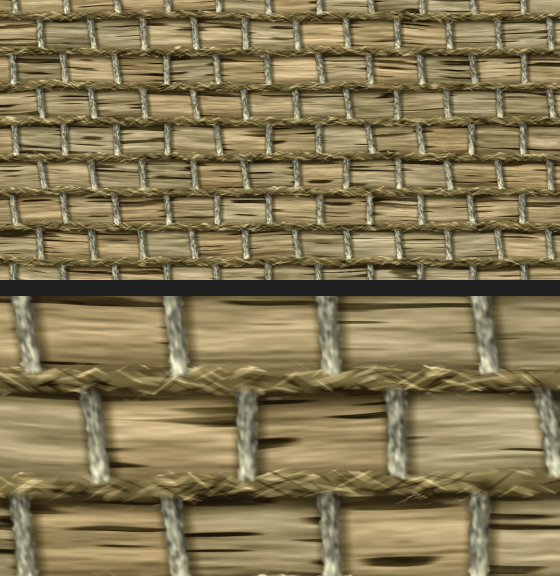
Top: the whole. Bottom: its middle third, enlarged.
Give the GLSL for this texture, as a Shadertoy shader.

```glsl
// Woven straw matting: 8 rows of split reed bundles, bound by 11 pale cord ties
// per row in staggered order, with shaggy fibre ropes running between the rows.
// Stretched value noise makes the reeds; rotated copies of it make the loose fibres.

float hash(vec2 p) {
    vec3 h = fract(vec3(p.xyx) * 0.1031);
    h += dot(h, h.yzx + 33.33);
    return fract((h.x + h.y) * h.z);
}

float noise(vec2 p) {
    vec2 i = floor(p), f = fract(p);
    f = f * f * (3.0 - 2.0 * f);
    return mix(mix(hash(i), hash(i + vec2(1, 0)), f.x),
               mix(hash(i + vec2(0, 1)), hash(i + vec2(1, 1)), f.x), f.y);
}

// Dry straw ramp, from deep gaps to sunlit reed
vec3 strawColor(float tone) {
    tone = clamp(tone, 0.0, 1.1);
    return mix(vec3(0.11, 0.08, 0.04), vec3(0.86, 0.78, 0.62),
               vec3(tone, tone, pow(tone, 1.2)));
}

// Light minus dark strands of crossing, nearly horizontal fibres
float looseFibres(vec2 p) {
    float sum = 0.0;
    for (int i = 0; i < 4; i++) {
        float a = (float(i) - 1.5) * 0.32;
        vec2 r = mat2(cos(a), -sin(a), sin(a), cos(a)) * p;
        r.y += 0.12 * noise(r * 1.7 + float(i) * 9.0);
        float n = noise(r * vec2(3.0, 25.0) + float(i) * 37.0);
        sum += smoothstep(0.68, 0.92, n) - 0.8 * smoothstep(0.3, 0.08, n);
    }
    return sum;
}

vec3 matting(vec2 uv) {
    vec2 q = uv * vec2(11.0, 8.0) - vec2(0.0, 0.55);
    q.y += 0.09 * (noise(q * vec2(0.9, 0.7)) - 0.5);
    float row = floor(q.y), v = q.y - row;
    float x = q.x - (mod(row, 2.0) > 0.5 ? 0.28 : 0.81);
    float segment = floor(x), along = x - segment;
    vec2 id = vec2(segment, row) + 40.0;
    float pinch = pow(abs(2.0 * along - 1.0), 3.0);

    // Reeds: each segment has its own tilt, grain and brightness
    float tilt = (hash(id) - 0.5) * 0.14;
    vec2 s = vec2(along, v + tilt * (along - 0.5) + 0.025 * noise(q * 3.0));
    vec2 seed = vec2(hash(id + 3.1), hash(id + 7.7)) * 90.0;
    float broad = noise(s * vec2(0.9, 10.0) + seed);
    float grain = noise(s * vec2(2.0, 25.0) + seed.yx);
    float fine = noise(s * vec2(7.0, 46.0) + seed);
    float tone = 0.74 + 0.34 * (broad - 0.5) + 0.32 * (grain - 0.5)
               + 0.16 * (fine - 0.5) + 0.16 * (hash(id + 5.3) - 0.5);
    float split = noise(s * vec2(1.3, 19.0) + seed + 50.0);
    float openness = 0.18 + 0.17 * smoothstep(0.45, 0.85, v) + 0.05 * pinch;
    tone -= 0.55 * smoothstep(openness + 0.06, openness - 0.1, split);

    // Rounded bundle, darkest under the rope above it
    tone *= 0.68 + 0.32 * smoothstep(0.06, 0.3, v);
    tone *= 1.0 - 0.8 * smoothstep(0.7, 0.89, v + 0.05 * pinch + 0.07 * (grain - 0.5));
    float nearest = floor(x + 0.5);
    vec2 tieId = vec2(nearest, row) + 80.0;
    float tieX = x - nearest - 0.05 * (hash(tieId) - 0.5)
               + (v - 0.5) * (0.05 + 0.12 * (hash(tieId + 2.0) - 0.5));
    tone *= 1.0 - 0.5 * smoothstep(0.14, 0.05, abs(tieX - 0.02));
    vec3 color = strawColor(tone);
    color *= mix(vec3(1.03, 0.99, 0.93), vec3(0.98, 1.01, 1.03), hash(id + 9.0));

    // Fibre rope on every row boundary, with stray hairs spilling over
    float side = q.y - floor(q.y + 0.5);
    float fibres = looseFibres(q * vec2(1.45, 1.0));
    float ragged = 0.1 + 0.05 * (noise(q * vec2(5.0, 3.0)) - 0.5) + 0.025 * fibres;
    float rope = smoothstep(ragged + 0.025, ragged - 0.025, abs(side + 0.01));
    float ropeTone = 0.43 + 0.23 * fibres + 1.3 * side
                   + 0.2 * (noise(q * vec2(6.0, 18.0)) - 0.5);
    color = mix(color, strawColor(ropeTone) * vec3(1.0, 1.0, 0.92), rope);
    float stray = smoothstep(0.25, 0.12, abs(side)) * smoothstep(0.7, 1.3, fibres);
    color = mix(color, strawColor(0.66), 0.5 * stray * (1.0 - rope));

    // Cord ties: twisted grey-green yarn with a paler lower end
    float fuzz = noise(vec2(tieX * 30.0, v * 22.0) + tieId * 5.0);
    float halfWidth = 0.062 + 0.03 * (fuzz - 0.5) + 0.012 * smoothstep(0.6, 0.9, v);
    float tie = smoothstep(halfWidth + 0.015, halfWidth - 0.015, abs(tieX));
    tie *= smoothstep(0.04, 0.11, v + 0.04 * fuzz) * smoothstep(0.99, 0.87, v + 0.05 * fuzz);
    float yarn = noise(vec2(tieX * 42.0 + v * 9.0, v * 11.0 - tieX * 20.0) + tieId * 3.0);
    float light = 0.68 + 0.5 * (yarn - 0.5) + 0.25 * (fuzz - 0.5)
                + 0.26 * smoothstep(0.4, 0.1, v) - 0.2 * smoothstep(0.7, 0.95, v);
    light *= 1.0 - 0.4 * smoothstep(0.02, 0.075, abs(tieX + 0.012));
    return mix(color, light * vec3(0.88, 0.87, 0.73), tie * 0.95);
}

void mainImage(out vec4 fragColor, in vec2 fragCoord) {
    // Four samples per pixel keep the thin fibres smooth
    vec3 color = vec3(0.0);
    for (int i = 0; i < 4; i++) {
        vec2 offset = vec2(i % 2, i / 2) * 0.5 - 0.25;
        color += matting((fragCoord + offset) / iResolution.xy) * 0.25;
    }
    fragColor = vec4(color, 1.0);
}
```
